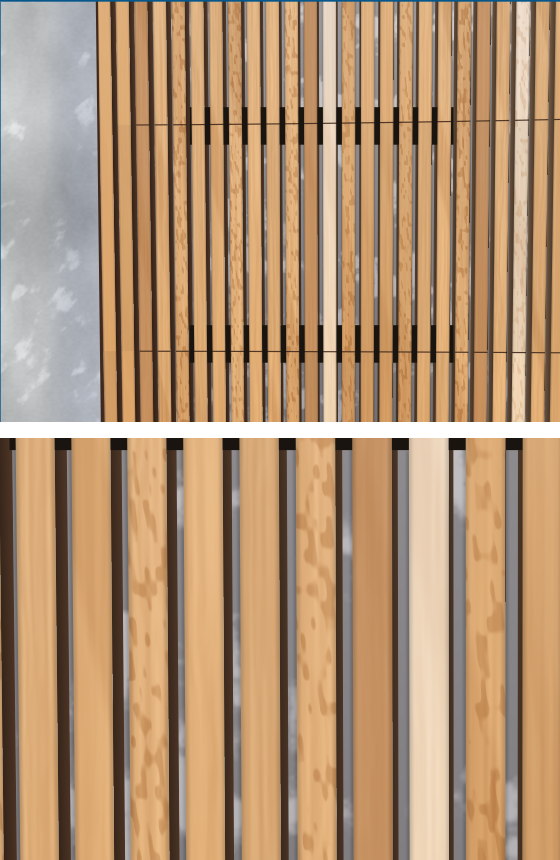
Top, the full canvas; bottom, a detail of the centre.
Give the GLSL for this texture, as a WebGL 2 fragment shader.

```glsl
#version 300 es
precision highp float;

uniform vec2 u_resolution;
out vec4 fragColor;

// Layout, as fractions of the canvas
const float VIEW_X = 0.6224;                    // slat seen straight on
const float VIEW_SLAT = 13.0;                   // its number from the left
const vec2 PITCH = vec2(0.03323, 0.03424);      // spacing at bottom and top
const float PITCH_GROWTH = 0.000048;            // widening per slat to the right
const float SLAT_HALF = 0.35;                   // half width, in pitches
const vec2 WALL_EDGE = vec2(0.180, 0.171);      // at bottom and top
const vec2 BATTEN_Y = vec2(0.185, 0.7016);
const vec2 BATTEN_X = vec2(0.339, 0.81);
const float BATTEN_HALF = 0.0445;
const vec2 SEAM_LEFT = vec2(0.168, 0.703);
const vec2 SEAM_RISE = vec2(-0.004, 0.014);
const float SEAM_HALF = 0.0014;
const float FIRST_SEAMED = 2.0;
const vec2 BORDER = vec2(0.0013, 0.0040);

// Colours
const vec3 WOOD = vec3(0.87, 0.71, 0.52);
const vec3 HONEY = vec3(0.81, 0.62, 0.41);
const vec3 PALE_WOOD = vec3(0.89, 0.82, 0.73);
const vec3 BROWN_WOOD = vec3(0.74, 0.56, 0.39);
const vec3 GRAIN = vec3(0.64, 0.41, 0.21);
const vec3 SIDE_DARK = vec3(0.25, 0.16, 0.11);
const vec3 SIDE_LIT = vec3(0.40, 0.31, 0.23);
const vec3 BACKING = vec3(0.53, 0.52, 0.53);
const vec3 BATTEN = vec3(0.10, 0.08, 0.06);
const vec3 CONCRETE = vec3(0.72, 0.73, 0.735);
const vec3 BORDER_BLUE = vec3(0.03, 0.34, 0.54);

float hash(vec2 p) {
    vec3 q = fract(vec3(p.xyx) * 0.1031);
    q += dot(q, q.yzx + 33.33);
    return fract((q.x + q.y) * q.z);
}

float noise(vec2 p) {
    vec2 c = floor(p), f = fract(p);
    f = f * f * (3.0 - 2.0 * f);
    return mix(mix(hash(c), hash(c + vec2(1, 0)), f.x),
               mix(hash(c + vec2(0, 1)), hash(c + vec2(1, 1)), f.x), f.y);
}

float fbm(vec2 p) {
    float sum = 0.0, amp = 0.5;
    for (int i = 0; i < 5; i++) {
        sum += amp * noise(p);
        p = p * 2.03 + 17.0;
        amp *= 0.5;
    }
    return sum;
}

// 1 where d is negative, softened over one pixel
float inside(float d, float px) { return clamp(0.5 - d / px, 0.0, 1.0); }

vec3 concrete(vec2 p) {
    float cloud = fbm(p * vec2(9.0, 4.0) + 3.0);
    vec3 c = CONCRETE + (cloud - 0.5) * 0.28;
    c = mix(c, c * vec3(0.91, 0.92, 0.96), smoothstep(0.07, 0.14, p.x));
    float scuff = fbm(vec2(p.x * 14.0 + p.y * 8.0, p.y * 15.0 - p.x * 20.0));
    return c + 0.10 * smoothstep(0.60, 0.75, scuff) + 0.02 * (noise(p * 190.0) - 0.5);
}

vec3 slat(float id, float s, float y, float board) {
    float tone = hash(vec2(id, 7.0));
    float brown = 1.0 - step(0.5, abs(mod(id, 9.0) - 2.0));
    float pale = (1.0 - step(0.5, abs(mod(id, 10.0) - 2.0))) * step(3.0, id);
    float flecked = (1.0 - step(0.5, abs(mod(id, 3.0) - 1.0))) * step(3.0, id);
    vec3 c = mix(HONEY, WOOD, id < 2.0 ? 0.15 : 0.35 + 0.75 * tone);
    c = mix(mix(c, BROWN_WOOD, brown), PALE_WOOD, pale);
    c *= 0.97 + 0.06 * hash(vec2(id, board));

    // Long streaks, bent growth rings, short flecks and darker stains
    float streak = noise(vec2(s * 13.0 + id * 31.0, y * 5.0 + board * 9.0));
    float bend = fbm(vec2(s * 2.0 + id * 11.0, y * 5.0));
    float rings = 0.5 + 0.5 * sin(s * 22.0 + bend * 24.0);
    float fleck = smoothstep(0.55, 0.8, noise(vec2(s * 9.0 + y * 20.0 + id * 5.0, y * 75.0)));
    float stain = smoothstep(0.60, 0.78, noise(vec2(id * 7.3, y * 5.0 + s)));
    float grain = 0.20 * streak + 0.12 * rings * tone + 0.34 * fleck * flecked + 0.18 * stain;
    c = mix(c, GRAIN, grain * (id < 2.0 ? 0.3 : 1.0 - 0.5 * pale));

    c *= mix(vec3(1.02, 0.99, 0.94), vec3(1.02, 1.04, 1.09), y);
    return c * (1.03 - 0.16 * smoothstep(0.24, SLAT_HALF, abs(s)));
}

vec3 gap(vec2 p, float k, float px) {
    float g = fract(k - SLAT_HALF) / (1.0 - 2.0 * SLAT_HALF);
    float turn = k - VIEW_SLAT;
    float sideWidth = clamp(0.24 + 0.065 * abs(turn), 0.0, 0.95);
    float fromSide = turn < 0.0 ? g : 1.0 - g;
    vec3 c = BACKING * (0.85 + 0.3 * p.y) * (0.8 + 0.2 * smoothstep(0.0, 0.3, 1.0 - fromSide));
    c += 0.20 * smoothstep(0.55, 0.68, fbm(p * vec2(20.0, 16.0)));
    vec3 side = mix(SIDE_DARK, SIDE_LIT, clamp(0.55 + 0.04 * turn + 0.3 * (p.y - 0.5), 0.0, 1.0));
    c = mix(c, side * (0.75 + 0.4 * fromSide), inside(fromSide - sideWidth, px * 3.3));
    vec2 d = abs(p.y - BATTEN_Y) - BATTEN_HALF;
    float span = max(BATTEN_X.x - p.x, p.x - BATTEN_X.y);
    float bar = inside(min(d.x, d.y), 1.0 / u_resolution.y) * inside(span, 1.0 / u_resolution.x);
    return mix(c, BATTEN, bar);
}

void main() {
    vec2 p = gl_FragCoord.xy / u_resolution;
    vec2 px = 1.0 / u_resolution;

    // Slat coordinate, with spacing that follows the perspective
    float pitch = mix(PITCH.x, PITCH.y, p.y);
    float dx = p.x - VIEW_X;
    pitch += PITCH_GROWTH * dx / pitch;
    float k = VIEW_SLAT + dx / pitch;
    float id = floor(k + 0.5), s = k - id;
    float slatPx = px.x / pitch;

    // Boards are cut at two seams
    vec2 seamY = SEAM_LEFT + SEAM_RISE * p.x * p.x;
    vec2 seamD = abs(p.y - seamY) - SEAM_HALF;
    float board = dot(step(seamY, vec2(p.y)), vec2(1.0));
    vec3 wood = slat(id, s, p.y, board);
    float seam = inside(min(seamD.x, seamD.y), px.y) * step(FIRST_SEAMED, id);
    wood = mix(wood, SIDE_DARK, 0.9 * seam);
    vec3 c = mix(gap(p, k, slatPx), wood, inside(abs(s) - SLAT_HALF, slatPx));

    // Wall and border
    float wallD = p.x - mix(WALL_EDGE.x, WALL_EDGE.y, p.y);
    c = mix(c, SIDE_DARK, inside(wallD - 0.004, px.x));
    c = mix(c, concrete(p), inside(wallD, px.x));
    float edge = max(inside(p.x - BORDER.x, px.x), inside(1.0 - p.y - BORDER.y, px.y));
    fragColor = vec4(mix(c, BORDER_BLUE, edge), 1.0);
}
```
